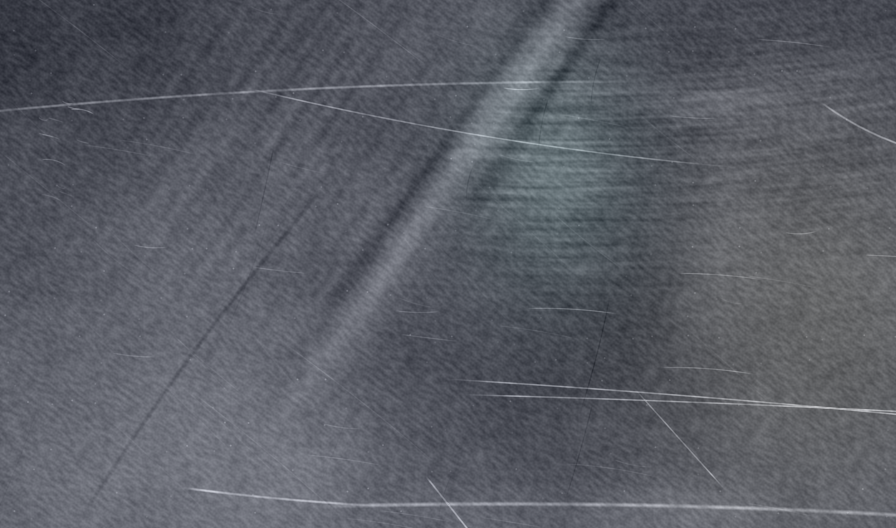
Give the GLSL for this texture, as a WebGL 2 fragment shader.

```glsl
#version 300 es
precision highp float;
// Worn, scratched blue-grey metal: soft tonal pools and slanted beams,
// brushed grain from stretched gradient noise, and bent strokes
// for long gouges, with looped families of short scratches and dust.
uniform vec2 u_resolution;
out vec4 fragColor;

vec2 hash2(vec2 p) {
  vec3 q = fract(p.xyx * vec3(0.1031, 0.1030, 0.0973));
  q += dot(q, q.yzx + 33.33);
  return fract((q.xx + q.yz) * q.zy);
}

float corner(vec2 cell, vec2 offset) {
  float angle = 6.2832 * hash2(cell).x;
  return dot(vec2(cos(angle), sin(angle)), offset);
}

float gradientNoise(vec2 p) {
  vec2 i = floor(p), f = fract(p), e = vec2(1, 0);
  vec2 u = f * f * f * (f * (f * 6.0 - 15.0) + 10.0);
  float a = mix(corner(i, f), corner(i + e, f - e), u.x);
  float b = mix(corner(i + e.yx, f - e.yx), corner(i + 1.0, f - 1.0), u.x);
  return mix(a, b, u.y);
}

float fbm(vec2 p) {
  float sum = 0.0, gain = 0.6;
  for (int i = 0; i < 4; i++) {
    sum += gain * gradientNoise(p);
    p = mat2(1.6, 1.2, -1.2, 1.6) * p + 7.3;
    gain *= 0.55;
  }
  return sum;
}

float pool(vec2 p, float x, float y, float rx, float ry) {
  vec2 q = (p - vec2(x, y)) / vec2(rx, ry);
  return exp(-dot(q, q));
}

float band(float d, float width) { return exp(-d * d / (width * width)); }

// Bent stroke from ab.xy to ab.zw, tapered at its ends and unevenly worn
float stroke(vec2 p, vec4 ab, float bend, float width, float px) {
  float len = length(ab.zw - ab.xy);
  vec2 dir = (ab.zw - ab.xy) / len, q = p - ab.xy;
  float t = dot(q, dir) / len;
  float d = abs(dot(q, vec2(-dir.y, dir.x)) - 4.0 * bend * t * (1.0 - t));
  float mask = smoothstep(0.0, 0.12, t) * (1.0 - smoothstep(0.8, 1.0, t));
  mask *= 1.0 - smoothstep(0.0, width + px, d);
  if (mask <= 0.0) return 0.0;
  return mask * (0.8 + 0.6 * gradientNoise(vec2(t * len * 25.0, ab.x * 90.0)));
}

// Random strokes in the box area.xy +- area.zw, sharing a direction
float scratches(vec2 p, int count, float seed, vec4 area, vec2 dir, float px) {
  float sum = 0.0;
  for (int i = 0; i < count; i++) {
    vec2 r = hash2(vec2(float(i) * 3.7 + 1.0, seed));
    vec2 k = hash2(vec2(seed + 5.0, float(i) * 5.3));
    vec2 a = area.xy + (2.0 * r - 1.0) * area.zw;
    vec2 b = a + dir * (0.35 + k.x) + vec2(-dir.y, dir.x) * (k.y - 0.5) * 0.2;
    sum += (0.25 + 0.75 * k.y * k.y) * stroke(p, vec4(a, b), 0.01 * (k.x - 0.5), 0.0006, px);
  }
  return sum;
}

float dust(vec2 p, float scale, float px) {
  vec2 cell = floor(p * scale), r = hash2(cell + 17.0);
  float d = length(fract(p * scale) - 0.2 - 0.6 * r) / scale;
  return step(0.72, hash2(cell + 51.0).x) * r.y * (1.0 - smoothstep(0.0, 0.0012 + px, d));
}

// Broad light and dark areas, with beams across s.x and along s.y
float tone(vec2 p, vec2 s) {
  float v = 0.335 - 0.13 * pool(p, 0.0, 1.0, 0.55, 0.38) + 0.11 * pool(p, 0.4, 0.1, 0.42, 0.28);
  v += 0.05 * pool(p, 0.38, 0.6, 0.3, 0.3) - 0.08 * pool(p, 0.97, 0.28, 0.25, 0.25);
  v -= 0.08 * pool(p, 1.19, 0.45, 0.12, 0.2) + 0.06 * pool(p, 1.23, 0.82, 0.1, 0.2);
  v += 0.06 * pool(p, 1.5, 0.42, 0.35, 0.35) - 0.07 * pool(p, 1.65, 1.0, 0.5, 0.12);
  v += 0.07 * pool(p, 1.25, 0.02, 0.4, 0.07) + 0.06 * pool(p, 1.33, 0.81, 0.16, 0.04);
  float reach = 1.0 - smoothstep(0.55, 1.05, s.y);
  v += reach * (0.12 * band(s.x - 0.038, 0.03) - 0.07 * band(s.x + 0.005, 0.018));
  return v - 0.09 * (1.0 - smoothstep(0.25, 0.5, s.y)) * band(s.x - 0.098, 0.016);
}

float gouges(vec2 p, float px) {
  float g = 0.8 * stroke(p, vec4(-0.15, 0.775, 1.25, 0.845), 0.02, 0.0022, px);
  g += 0.8 * stroke(p, vec4(0.44, 0.84, 1.42, 0.681), -0.02, 0.001, px);
  g += 1.1 * stroke(p, vec4(0.83, 0.283, 1.9, 0.195), 0.006, 0.001, px);
  g += 1.1 * stroke(p, vec4(0.86, 0.253, 1.9, 0.21), 0.004, 0.001, px);
  g += stroke(p, vec4(0.34, 0.077, 0.72, 0.042), -0.004, 0.002, px);
  g += 0.9 * stroke(p, vec4(0.58, 0.04, 1.95, 0.008), 0.018, 0.004, px);
  g += 0.8 * stroke(p, vec4(1.2, 0.266, 1.38, 0.065), 0.0, 0.0008, px);
  g += stroke(p, vec4(0.805, 0.1, 0.9, -0.02), 0.0, 0.0012, px);
  return g + 0.9 * stroke(p, vec4(1.55, 0.81, 1.76, 0.71), -0.012, 0.0015, px);
}

void main() {
  vec2 p = gl_FragCoord.xy / u_resolution.y, q = p - vec2(1.04, 1.0);
  float px = 1.0 / u_resolution.y;
  vec2 s = vec2(dot(q, vec2(0.823, -0.568)), dot(q, vec2(-0.568, -0.823)));
  // Mottling, slanted brushing and fine grain
  float v = tone(p, s) + 0.07 * fbm(p * 5.0) + 0.05 * fbm(p * 26.0);
  v += 0.08 * pool(p, 0.6, 0.75, 0.45, 0.4) * gradientNoise(s * vec2(55.0, 2.5));
  v += 0.09 * gradientNoise(mat2(0.8, 0.6, -0.6, 0.8) * p * vec2(55.0, 150.0));
  v += 0.04 * gradientNoise(p * 210.0);
  // Fanned horizontal brushing
  float sheen = pool(p, 1.05, 0.68, 0.17, 0.24);
  vec2 fan = vec2(p.x * 4.0, 75.0 * (p.y - 0.12 * (p.x - 1.1) * (p.x - 1.1)));
  float lines = gradientNoise(fan) + 0.7 * gradientNoise(fan * 2.0);
  v += 0.08 * sheen + 0.13 * lines * (sheen + 0.7 * pool(p, 1.45, 0.75, 0.35, 0.25));
  // Gouges, short scratches, nicks, hairlines and dust
  float light = gouges(p, px) + 0.5 * dust(p, 24.0, px);
  light += 0.7 * scratches(p, 34, 3.0, vec4(0.9, 0.5, 0.75, 0.5), vec2(0.14, -0.018), px);
  light += 0.8 * scratches(p, 12, 8.0, vec4(0.11, 0.71, 0.04, 0.1), vec2(0.035, -0.01), px);
  light += 0.3 * scratches(p, 24, 12.0, vec4(0.5, 0.7, 0.8, 0.45), vec2(0.22, -0.19), px);
  float dark = stroke(p, vec4(0.64, 0.675, 0.13, -0.02), -0.018, 0.005, px);
  dark += 0.8 * scratches(p, 12, 23.0, vec4(0.6, 0.5, 0.8, 0.4), vec2(-0.06, -0.18), px);
  v += 0.3 * min(light, 1.1) - 0.1 * min(dark, 1.0);
  // Blue-grey tint, warmer at right and teal in the sheen
  vec3 tint = mix(vec3(0.0, 0.01, 0.047), vec3(0.008, 0.012, 0.018), pool(p, 1.55, 0.4, 0.35, 0.4));
  fragColor = vec4(max(v, 0.13) + mix(tint, vec3(-0.02, 0.03, 0.05), sheen), 1.0);
}
```
